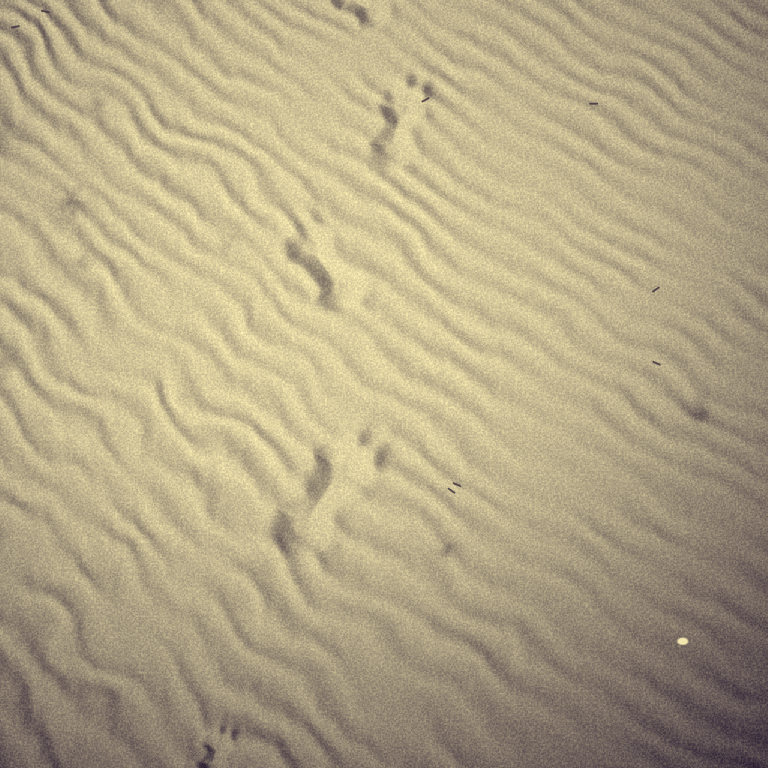
Give the GLSL for this texture, as a Shadertoy shader.

```glsl
// Wind-rippled sand crossed by a trail of shallow footprints in low side light.
// A height field (warped ripple phase plus dented capsules) is shaded by its slope;
// cellular grain, scattered debris and a vignette then tint one sand colour ramp.

#define LIGHT_DIR vec2(0.95, 0.30)
#define RELIEF 0.32
#define RIPPLE_HEIGHT 0.0015
#define CREST_GLOW 0.085
#define PRINT_DEPTH 0.017
#define TOE_HEIGHT 0.009
#define GRAIN_SCALE 330.0
#define GRAIN_AMOUNT 0.11
#define BASE_TONE 0.815
#define VIGNETTE 0.58
#define GLOW_CENTER vec2(0.41, 0.60)
#define RIPPLE_DENSITY 1.25

const float TAU = 6.2831853;

// Each print: heel.xy, ball.xy
const vec4 PRINTS[5] = vec4[5](
    vec4(0.395, 0.316, 0.443, 0.388), vec4(0.442, 0.627, 0.405, 0.678),
    vec4(0.511, 0.808, 0.523, 0.856), vec4(0.483, 0.985, 0.455, 1.005),
    vec4(0.278, 0.004, 0.283, 0.026));
const float WIDTHS[5] = float[5](0.037, 0.030, 0.027, 0.022, 0.018);

// Twigs: position, angle. Damp patches: position, radius.
const vec3 TWIGS[8] = vec3[8](
    vec3(0.773, 0.865, 0.0), vec3(0.854, 0.623, 0.6), vec3(0.855, 0.527, -0.4),
    vec3(0.588, 0.361, -0.6), vec3(0.595, 0.369, -0.4), vec3(0.020, 0.965, 0.2),
    vec3(0.059, 0.985, -0.2), vec3(0.554, 0.870, 0.5));
const vec3 PATCHES[8] = vec3[8](
    vec3(0.091, 0.732, 0.022), vec3(0.010, 0.825, 0.022), vec3(0.110, 0.658, 0.010),
    vec3(0.004, 0.528, 0.016), vec3(0.300, 0.683, 0.011), vec3(0.580, 0.282, 0.013),
    vec3(0.128, 0.868, 0.012), vec3(0.910, 0.465, 0.016));

vec2 hash2(vec2 c) {
    vec3 q = fract(c.xyx * vec3(0.1031, 0.1030, 0.0973));
    q += dot(q, q.yzx + 33.33);
    return fract((q.xx + q.yz) * q.zy);
}

// Distance to the nearest jittered cell point
float cellular(vec2 p) {
    vec2 cell = floor(p), f = fract(p);
    float nearest = 2.0;
    for (int j = -1; j <= 1; j++)
        for (int i = -1; i <= 1; i++) {
            vec2 o = vec2(i, j);
            nearest = min(nearest, length(o + hash2(cell + o) - f));
        }
    return nearest;
}

float layeredSines(vec2 p) {
    float sum = 0.0, gain = 0.5;
    for (int i = 0; i < 4; i++) {
        sum += gain * sin(p.x + 1.3 * sin(p.y + float(i))) * cos(0.8 * p.y - 0.4 * p.x);
        p = mat2(1.1, 1.3, -1.3, 1.1) * p + 2.7;
        gain *= 0.57;
    }
    return sum;
}

// Ripple phase: steep and wide at lower left, flat and fine at upper right
float ripplePhase(vec2 p) {
    float bend = 10.0 * p.x - 1.5 * p.x * p.x + 7.0 * p.y + 7.0 * p.x * p.y + 6.0 * p.y * p.y;
    float sway = mix(0.75, 0.48, smoothstep(0.1, 0.7, p.x));
    return RIPPLE_DENSITY * bend + sway * layeredSines(p * vec2(21.0, 18.0));
}

// Crests fade in and out along their length
float rippleStrength(vec2 p) {
    float patchy = max(0.9 + 1.0 * layeredSines(p * vec2(15.0, 19.0) + 4.0), 0.15);
    return patchy * mix(1.2, 0.7, smoothstep(0.1, 0.8, p.x));
}

// x: height of the trodden sand, y: how far the ripples are flattened
vec2 footprints(vec2 p) {
    vec2 result = vec2(0.0);
    for (int i = 0; i < 5; i++) {
        vec2 heel = PRINTS[i].xy, foot = PRINTS[i].zw - heel;
        float w = WIDTHS[i], along = clamp(dot(p - heel, foot) / dot(foot, foot), 0.0, 1.0);
        float waist = w * (1.0 - 1.9 * along * (1.0 - along));
        float d = length(p - heel - foot * along) - waist;
        float inside = 1.0 - smoothstep(-0.75 * w, 0.2 * w, d);
        float rim = exp(-pow((d - 0.25 * w) / (0.3 * w), 2.0));
        result += vec2(-PRINT_DEPTH * inside + 0.002 * rim, inside) * w / 0.033;
        // Two toe ridges past the ball
        vec2 dir = normalize(foot), side = vec2(dir.y, -dir.x);
        for (int t = 0; t <= 1; t++) {
            vec2 q = p - heel - foot - dir * w * 1.05 - side * w * (0.85 * float(t) - 0.1);
            q = vec2(dot(q, dir) / 0.75, dot(q, side) / 0.32) / w;
            result.x += TOE_HEIGHT * w / 0.033 * exp(-dot(q, q));
        }
    }
    return vec2(result.x, min(result.y, 1.0));
}

float sandHeight(vec2 p) {
    vec2 prints = footprints(p);
    float wave = cos(TAU * ripplePhase(p)) * rippleStrength(p);
    return prints.x + RIPPLE_HEIGHT * wave * (1.0 - prints.y);
}

void mainImage(out vec4 fragColor, in vec2 fragCoord) {
    vec2 p = fragCoord / iResolution.xy;
    // Slope towards the light, and bright narrow crests
    vec2 stepL = 0.003 * normalize(LIGHT_DIR);
    float slope = (sandHeight(p + stepL) - sandHeight(p - stepL)) / 0.006;
    float crest = pow(0.5 + 0.5 * cos(TAU * ripplePhase(p) + 0.8), 3.0) - 0.31;
    float tone = BASE_TONE + RELIEF * clamp(slope, -0.9, 0.35);
    tone += CREST_GLOW * crest * rippleStrength(p) * (1.0 - footprints(p).y);
    // Highlights roll off; broad light falloff is deepest at lower right
    tone = min(tone, 0.80 + 0.45 * (tone - 0.80));
    vec2 away = p - GLOW_CENTER;
    tone -= VIGNETTE * dot(away, away);
    tone -= 0.18 * smoothstep(0.55, 1.25, length(p - vec2(0.3, 1.0)));
    // Sand grain
    tone += GRAIN_AMOUNT * (cellular(p * GRAIN_SCALE) - 0.45);
    tone += 0.09 * (hash2(floor(p * 512.0)).x - 0.5);
    // Damp patches and twigs
    for (int i = 0; i < 8; i++) {
        vec2 q = (p - PATCHES[i].xy) / PATCHES[i].z;
        tone -= 0.17 * exp(-dot(q, q)) * (0.7 + 0.9 * layeredSines(p * 120.0));
        vec2 dir = vec2(cos(TWIGS[i].z), sin(TWIGS[i].z)), r = p - TWIGS[i].xy;
        float d = length(r - dir * clamp(dot(r, dir), -0.0045, 0.0045));
        tone = mix(tone, 0.2, 0.85 * (1.0 - smoothstep(0.0004, 0.0021, d)));
    }
    // Pale shell
    float shell = length((p - vec2(0.889, 0.165)) * vec2(1.0, 1.5));
    tone = mix(tone, 0.9, 1.0 - smoothstep(0.005, 0.009, shell));
    // Warm highlights, violet shadows
    tone = clamp(tone, 0.1, 0.95);
    fragColor = vec4(tone + 0.05, tone, 0.13 + 0.61 * tone, 1.0);
}
```
